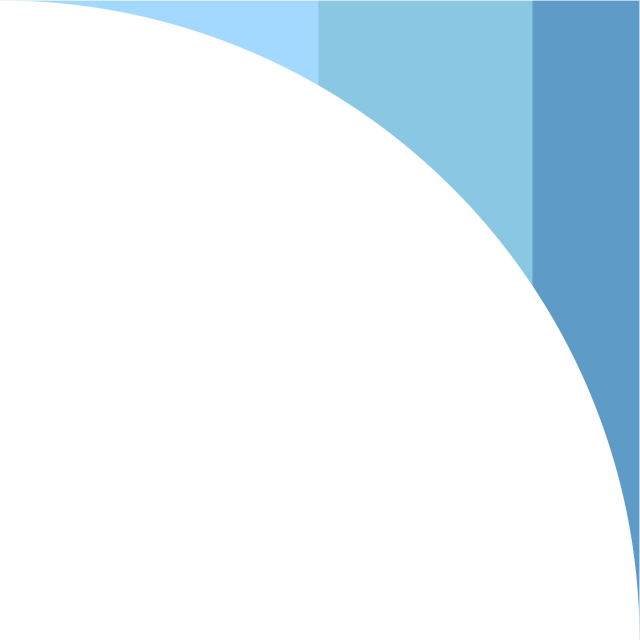
Give the GLSL for this background, as a WebGL 1 fragment shader.

```glsl
precision highp float;
// Three vertical blue bands in the upper right corner, cut by a white quarter disc.

uniform vec2 u_resolution;

const vec3 WHITE = vec3(1.0);
const vec3 PALE_BLUE = vec3(0.64, 0.85, 1.0);
const vec3 AQUA_BLUE = vec3(0.537, 0.78, 0.886);
const vec3 DEEP_BLUE = vec3(0.37, 0.612, 0.78);

const float AQUA_START = 0.4974;   // left edge of the middle band
const float DEEP_START = 0.832;    // left edge of the right band
const float PANEL_SIZE = 0.9991;   // leaves a hairline at the top and right
const float DISC_RADIUS = 0.9993;  // centred on the lower left corner

// Coverage past an edge, smoothed over one pixel.
float coverage(float signedDistance, float pixel) {
  return clamp(signedDistance / pixel + 0.5, 0.0, 1.0);
}

void main() {
  float pixel = 1.0 / min(u_resolution.x, u_resolution.y);
  vec2 uv = gl_FragCoord.xy / u_resolution;

  // Vertical bands
  vec3 color = mix(PALE_BLUE, AQUA_BLUE, coverage(uv.x - AQUA_START, pixel));
  color = mix(color, DEEP_BLUE, coverage(uv.x - DEEP_START, pixel));

  // White margin and quarter disc
  float panel = coverage(PANEL_SIZE - max(uv.x, uv.y), pixel);
  float outsideDisc = coverage(length(uv) - DISC_RADIUS, pixel);
  color = mix(WHITE, color, panel * outsideDisc);

  gl_FragColor = vec4(color, 1.0);
}
```
